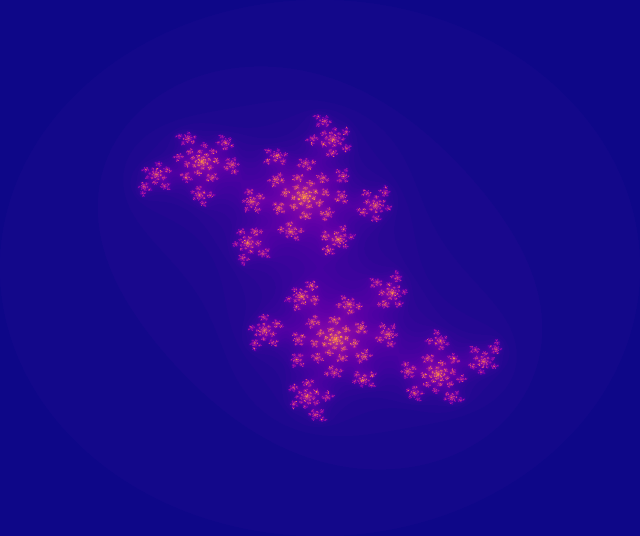
Write a Shadertoy shader that draws this background.

```glsl
const vec2 JULIA_SEED = vec2(0.179, 0.635);
const float HALF_SPAN = 2.0;        // plane reaches this far on both axes
const float ESCAPE_RADIUS = 2.0;
const int MAX_STEPS = 100;
const int SAMPLES_PER_AXIS = 2;
const float SPARKLE = 0.4;          // weight of the brightest subsample

// Share of the step budget used before the orbit escapes
float escapeLevel(vec2 z) {
    int steps = 0;
    for (int i = 0; i < MAX_STEPS; i++) {
        if (dot(z, z) > ESCAPE_RADIUS * ESCAPE_RADIUS) break;
        z = vec2(z.x * z.x - z.y * z.y, 2.0 * z.x * z.y) + JULIA_SEED;
        steps++;
    }
    return float(steps) / float(MAX_STEPS);
}

// Indigo to violet, orange and yellow, as a polynomial ramp
vec3 heatRamp(float t) {
    const vec3 k0 = vec3(0.0540, 0.0280, 0.5350);
    const vec3 k1 = vec3(2.1765, 0.2384, 0.7540);
    const vec3 k2 = vec3(-2.6895, -7.4559, 3.1108);
    const vec3 k3 = vec3(6.1303, 42.3462, -28.5189);
    const vec3 k4 = vec3(-11.1074, -82.6663, 60.1398);
    const vec3 k5 = vec3(10.0231, 71.4136, -54.0722);
    const vec3 k6 = vec3(-3.6587, -22.9315, 18.1919);
    return k0 + t * (k1 + t * (k2 + t * (k3 + t * (k4 + t * (k5 + t * k6)))));
}

void mainImage(out vec4 fragColor, in vec2 fragCoord) {
    // Supersample to soften contours while keeping the sparks bright
    float sum = 0.0;
    float peak = 0.0;
    for (int j = 0; j < SAMPLES_PER_AXIS; j++) {
        for (int i = 0; i < SAMPLES_PER_AXIS; i++) {
            vec2 offset = (vec2(i, j) + 0.5) / float(SAMPLES_PER_AXIS) - 0.5;
            vec2 uv = (fragCoord + offset) / iResolution.xy;
            float level = escapeLevel((2.0 * uv - 1.0) * HALF_SPAN);
            sum += level;
            peak = max(peak, level);
        }
    }
    float mean = sum / float(SAMPLES_PER_AXIS * SAMPLES_PER_AXIS);

    vec3 color = heatRamp(mix(mean, peak, SPARKLE));
    fragColor = vec4(clamp(color, 0.0, 1.0), 1.0);
}
```
